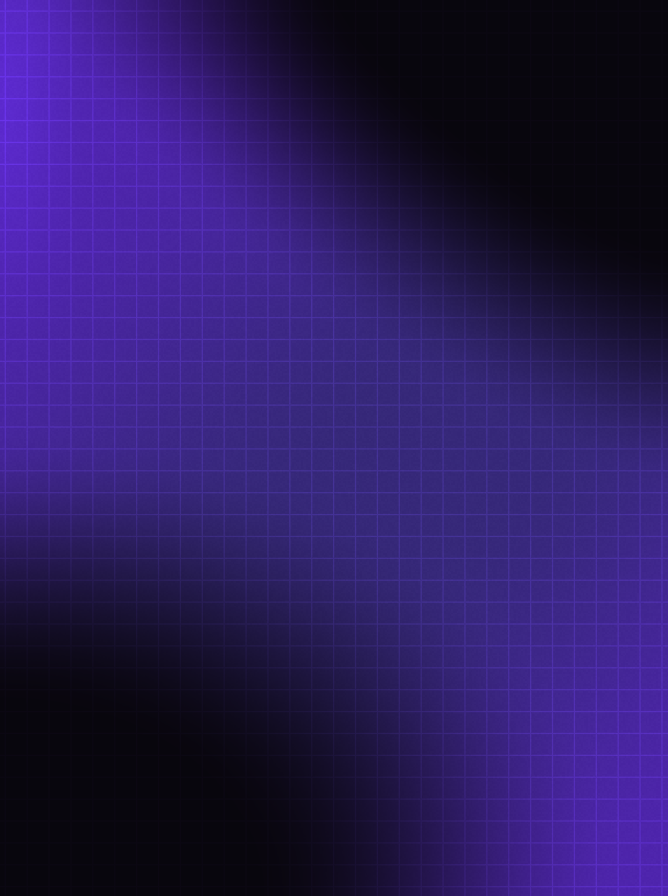
Write a Shadertoy shader that draws this background.

```glsl
const vec3 INK = vec3(0.032, 0.022, 0.050);
const vec3 INDIGO = vec3(0.212, 0.158, 0.475);
const vec3 VIOLET = vec3(0.308, 0.143, 0.680);
const vec3 GLOW = vec3(0.370, 0.168, 0.830);
const vec3 LINE_TINT = vec3(0.055, 0.038, 0.115);

float hash(vec2 p) {
    vec3 q = fract(vec3(p.xyx) * 0.1031);
    q += dot(q, q.yzx + 33.33);
    return fract((q.x + q.y) * q.z);
}

// Normalised radius of a superellipse: 1 on its outline
float superRadius(vec2 p, vec2 center, vec2 radii, float power) {
    vec2 q = pow(abs(p - center) / radii + 1e-5, vec2(power));
    return pow(q.x + q.y, 1.0 / power);
}

// Coverage of evenly spaced lines along one axis
float lines(float x, float pitch, float offset, float halfWidth, float pixel) {
    float d = abs(fract((x - offset) / pitch + 0.5) - 0.5) * pitch;
    return clamp(0.5 + (halfWidth - d) / pixel, 0.0, 1.0);
}

float grid(vec2 p, float pitch, vec2 offset, float halfWidth, float pixel) {
    return max(lines(p.x, pitch, offset.x, halfWidth, pixel),
               lines(p.y, pitch, offset.y, halfWidth, pixel));
}

// Light left between the two dark corners
float bandMask(vec2 p, float right) {
    float upper = superRadius(p, vec2(right, 1.0), vec2(0.565, 0.43), 1.3);
    float lower = superRadius(p, vec2(0.0), vec2(0.50, 0.375), 2.0);
    return smoothstep(0.63, 1.28, upper) * smoothstep(0.55, 1.40, lower);
}

// Indigo in the middle, violet toward both ends
vec3 bandColor(vec2 p) {
    float along = abs(p.x - p.y + 0.01);
    vec3 color = mix(INDIGO, VIOLET, smoothstep(0.10, 0.75, along));
    vec2 toGlow = (p - vec2(0.0, 0.89)) / vec2(0.065, 0.16);
    return mix(color, GLOW, 0.85 * exp(-dot(toGlow, toGlow)));
}

void mainImage(out vec4 fragColor, in vec2 fragCoord) {
    float pixel = 1.0 / iResolution.y;
    vec2 p = fragCoord * pixel;

    // Soft diagonal band
    float band = bandMask(p, iResolution.x * pixel);
    vec3 color = mix(INK, bandColor(p), band);

    // Fine grid, brighter where the band is lit
    float mesh = grid(p, 0.02443, vec2(0.0059, 0.0104), 0.0007, pixel);
    color += LINE_TINT * mesh * mix(0.18, 1.0, band);

    // Faint grain
    float grain = hash(floor(p * 512.0)) - 0.5;
    color += grain * 0.012 * band;

    fragColor = vec4(color, 1.0);
}
```
